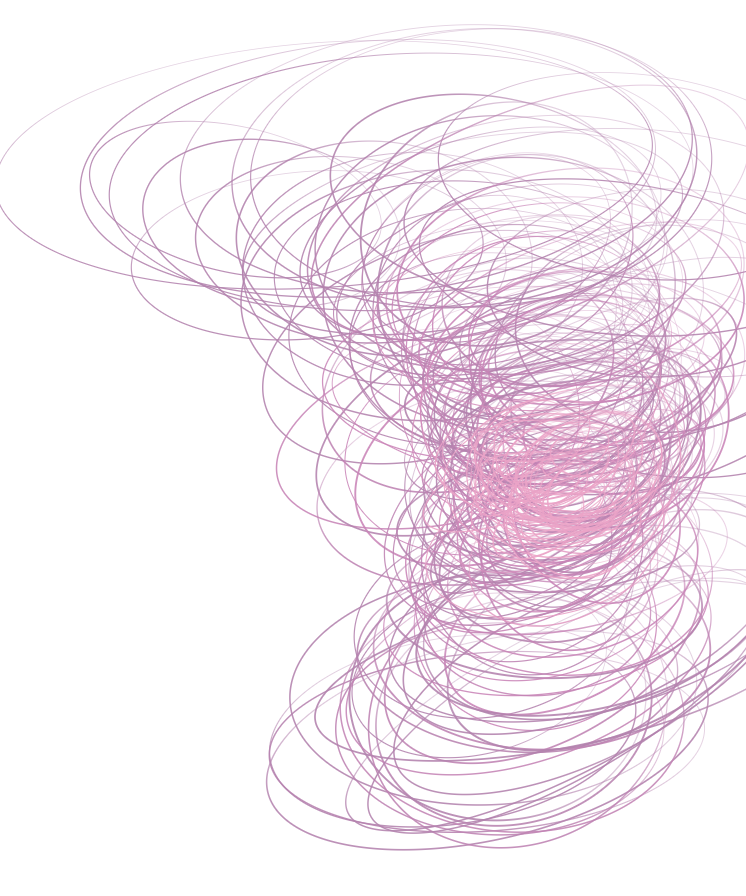
Give the GLSL for this background, as a Shadertoy shader.

```glsl
// Tangled elliptical pen loops in mauve, orchid and pink on white paper.
#define LINE_WIDTH 0.00102
#define FADE_FLOOR 0.25
#define OPACITY 0.88
#define SIZE_SPREAD 0.24
#define SLOPE_SPREAD 0.60
#define MAUVE vec3(0.70, 0.51, 0.68)
#define ORCHID vec3(0.79, 0.52, 0.72)
#define PINK vec3(0.92, 0.64, 0.78)

// Four random values in 0..1 from a loop index and a family seed
vec4 hash4(float index, float seed) {
    vec4 h = fract(index * vec4(0.6180, 0.7549, 0.5698, 0.8192) + seed * 0.3713);
    return fract(h * 17.31 + h.yzwx * 11.73 + h.zwxy * 5.19);
}

// Approximate distance from q to an axis-aligned ellipse outline
float ellipseDistance(vec2 q, vec2 radii) {
    vec2 n = q / radii;
    float len = max(length(n), 1e-4);
    return abs(len - 1.0) * len / max(length(n / radii), 1e-4);
}

// A family of loops drifting from one center and size to another
void loopFamily(inout vec3 color, vec2 p, int count, float seed,
                vec2 centerA, vec2 centerB, vec2 radiiA, vec2 radiiB, vec2 scatter,
                float slope, float loose, float pressure, vec3 inkA, vec3 inkB) {
    // Skip the family where none of its loops can reach
    vec2 reach = max(radiiA, radiiB) * (1.0 + loose * SIZE_SPREAD);
    reach.y += reach.x * (abs(slope) + loose * SLOPE_SPREAD * 0.5);
    vec2 middle = 0.5 * (centerA + centerB);
    vec2 extent = 0.5 * abs(centerB - centerA) + scatter + reach + 0.005;
    vec2 offset = abs(p - middle);
    if (offset.x > extent.x || offset.y > extent.y) return;

    float pixel = 1.0 / iResolution.y;
    for (int i = 0; i < count; i++) {
        float t = float(i) / float(count - 1);
        t *= 1.25 - 0.25 * t;
        vec4 h = hash4(float(i) + 1.0, seed);
        vec4 k = fract(h.yzwx * 23.7 + h.wxyz * 7.3);
        vec2 radii = mix(radiiA, radiiB, t)
                   * (1.0 + loose * SIZE_SPREAD * (2.0 * h.zw - 1.0));
        vec2 q = p - mix(centerA, centerB, t) - scatter * (h.xy + k.xy - 1.0);
        vec2 axis = normalize(vec2(1.0, slope + loose * SLOPE_SPREAD * (k.z - 0.5)));
        q = vec2(dot(q, axis), axis.x * q.y - axis.y * q.x);
        float d = ellipseDistance(q, radii);
        if (d > LINE_WIDTH * 1.2 + pixel) continue;

        // The stroke thins out on the side opposite to its heavy direction
        vec2 heavy = normalize(vec2(-0.65, -0.75) + 2.0 * (k.w - 0.5) * vec2(0.9, -0.8));
        float weight = 0.5 + 0.5 * dot(normalize(q / radii), heavy);
        weight = mix(FADE_FLOOR, 1.0, smoothstep(0.0, 0.7, weight));
        float halfWidth = LINE_WIDTH * pressure * mix(0.7, 1.2, h.x)
                        * mix(0.55, 1.0, weight);
        // Coverage of a pixel-wide box by the stroke
        float cover = clamp((halfWidth - d) / pixel + 0.5, 0.0, 1.0)
                    - clamp((-halfWidth - d) / pixel + 0.5, 0.0, 1.0);
        vec3 ink = mix(inkA, inkB, smoothstep(0.3, 0.9, 0.5 * t + 0.6 * k.x));
        color = mix(color, ink, cover * OPACITY * mix(weight, 1.0, 0.2));
    }
}

void mainImage(out vec4 fragColor, in vec2 fragCoord) {
    vec2 p = fragCoord / iResolution.y;
    p.x *= 0.8333 * iResolution.y / iResolution.x;
    vec3 color = vec3(1.0);

    // Wide sweeps reaching to the upper left
    loopFamily(color, p, 6, 3.0, vec2(0.366, 0.798), vec2(0.54, 0.81),
               vec2(0.365, 0.140), vec2(0.25, 0.155), vec2(0.01, 0.03),
               0.08, 0.2, 0.7, MAUVE, MAUVE);
    loopFamily(color, p, 8, 11.0, vec2(0.26, 0.772), vec2(0.52, 0.66),
               vec2(0.163, 0.088), vec2(0.195, 0.13), vec2(0.02, 0.03),
               -0.05, 0.6, 0.75, MAUVE, MAUVE);
    // Loops bulging from the left flank
    loopFamily(color, p, 6, 19.0, vec2(0.50, 0.59), vec2(0.555, 0.46),
               vec2(0.205, 0.13), vec2(0.195, 0.10), vec2(0.02, 0.03),
               0.30, 0.7, 0.9, MAUVE, ORCHID);
    // Loops running past the right border
    loopFamily(color, p, 8, 27.0, vec2(0.70, 0.79), vec2(0.74, 0.55),
               vec2(0.22, 0.13), vec2(0.18, 0.10), vec2(0.04, 0.04),
               0.05, 0.9, 0.75, MAUVE, MAUVE);
    // Upper hub
    loopFamily(color, p, 40, 35.0, vec2(0.545, 0.745), vec2(0.638, 0.57),
               vec2(0.205, 0.130), vec2(0.14, 0.095), vec2(0.07, 0.06),
               0.10, 1.2, 0.85, MAUVE, ORCHID);
    // Lower hub and its long rising strands
    loopFamily(color, p, 26, 43.0, vec2(0.53, 0.165), vec2(0.63, 0.37),
               vec2(0.205, 0.125), vec2(0.155, 0.10), vec2(0.045, 0.04),
               0.24, 1.1, 0.9, MAUVE, ORCHID);
    loopFamily(color, p, 9, 51.0, vec2(0.63, 0.21), vec2(0.68, 0.34),
               vec2(0.25, 0.09), vec2(0.22, 0.10), vec2(0.04, 0.04),
               0.38, 0.7, 0.95, MAUVE, MAUVE);
    // Dense middle
    loopFamily(color, p, 52, 59.0, vec2(0.635, 0.56), vec2(0.63, 0.41),
               vec2(0.135, 0.09), vec2(0.125, 0.08), vec2(0.06, 0.08),
               0.30, 1.6, 0.9, MAUVE, ORCHID);
    // Thin pink strays, then the bright core
    loopFamily(color, p, 14, 67.0, vec2(0.57, 0.62), vec2(0.625, 0.42),
               vec2(0.17, 0.12), vec2(0.11, 0.08), vec2(0.07, 0.06),
               0.25, 1.4, 0.7, ORCHID, PINK);
    loopFamily(color, p, 50, 75.0, vec2(0.63, 0.475), vec2(0.625, 0.47),
               vec2(0.105, 0.07), vec2(0.05, 0.025), vec2(0.055, 0.06),
               0.32, 1.8, 0.8, PINK, PINK);

    fragColor = vec4(color, 1.0);
}
```
